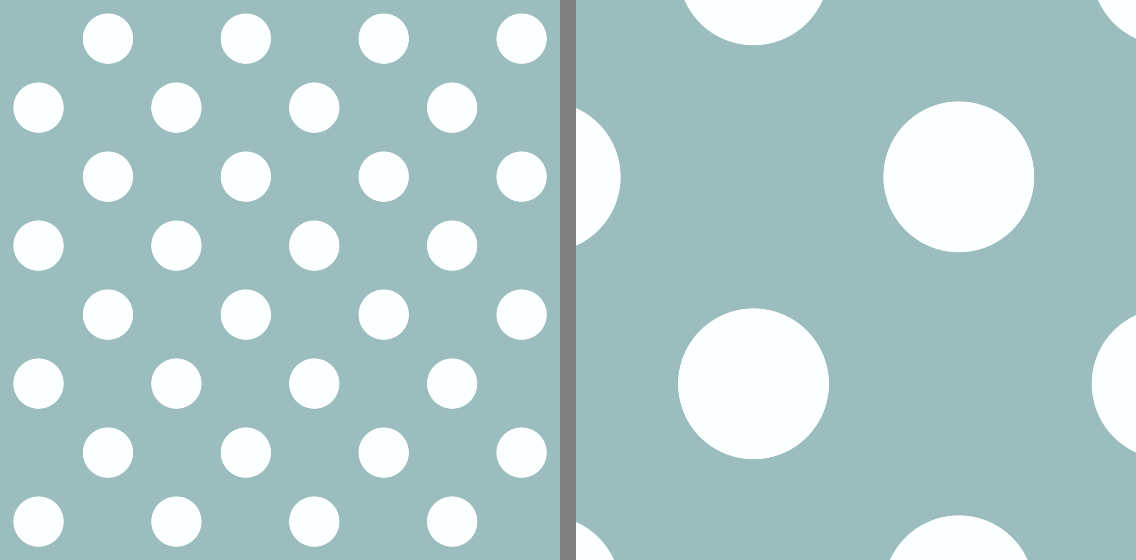
Left: the whole. Right: its middle third, enlarged.
Reproduce this pattern procedurally as a three.js fragment shader.

```glsl
varying vec2 vUv;

const vec3 GROUND_COLOR = vec3(0.61, 0.74, 0.74);
const vec3 DOT_COLOR = vec3(0.99, 1.0, 1.0);
const vec2 FIRST_DOT = vec2(0.0688, 0.0686);  // centre of the lowest left dot
const vec2 PITCH = vec2(0.2462, 0.1232);      // dot spacing across, row spacing up
const float ROW_SHIFT = 0.1240;               // sideways offset of every other row
const float DOT_RADIUS = 0.0449;

// Signed distance to the nearest dot of the staggered grid
float dotDistance(vec2 p) {
  p -= FIRST_DOT;
  float row = floor(p.y / PITCH.y + 0.5);
  p.x -= ROW_SHIFT * mod(row, 2.0);
  float column = floor(p.x / PITCH.x + 0.5);
  return length(p - vec2(column, row) * PITCH) - DOT_RADIUS;
}

void main() {
  // Edge width comes from the continuous coordinates, so cell borders leave no seams
  float edge = 0.5 * max(fwidth(vUv.x), fwidth(vUv.y));
  float coverage = 1.0 - smoothstep(-edge, edge, dotDistance(vUv));
  gl_FragColor = vec4(mix(GROUND_COLOR, DOT_COLOR, coverage), 1.0);
}
```
